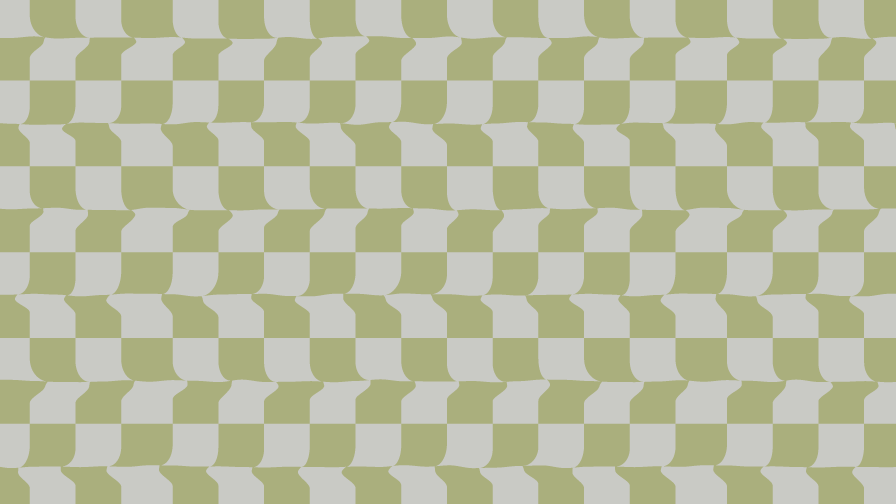
This pattern is drawn by a WebGL 1 fragment shader. Its source:

```glsl
precision highp float;
uniform vec2 u_resolution;

// Lengths are fractions of the canvas height
#define GREEN vec3(0.667, 0.686, 0.490)
#define GREY vec3(0.788, 0.792, 0.773)
#define COLUMNS 12.0
#define COLUMN_WIDTH 0.0907
#define PERIOD 1.0998
#define FIRST_EDGE 0.3426
#define BAND_HEIGHT 0.1703
#define FIRST_SEAM 0.0745
#define BEND 0.0265
#define REACH 0.040
#define WAVE 0.0032
#define SAMPLES 4

float hash(vec2 p) {
  vec3 q = fract(vec3(p.xyx) * vec3(0.1031, 0.1030, 0.0973));
  q += dot(q, q.yzx + 33.33);
  return fract((q.x + q.y) * q.z);
}

// Small waviness of a seam, repeating with the column group
float seamOffset(float x, float seam) {
  float lattice = COLUMNS * 2.0;
  float u = fract((x - FIRST_EDGE) / PERIOD) * lattice;
  float i = floor(u);
  float a = hash(vec2(i, seam + 51.0));
  float b = hash(vec2(mod(i + 1.0, lattice), seam + 51.0));
  return WAVE * (mix(a, b, smoothstep(0.0, 1.0, u - i)) * 2.0 - 1.0);
}

// Sideways bend of a column edge at signed depth below its seam
float edgeBend(float column, float seam, float depth) {
  vec2 id = vec2(column, seam + 7.0);
  float bend = BEND * mix(0.85, 1.15, hash(id));
  float tip = bend * mix(0.65, 1.2, hash(id + 19.0));
  float reach = REACH * mix(0.85, 1.15, hash(id + 37.0));
  float direction = 1.0 - 2.0 * mod(seam, 2.0);
  float t = min(abs(depth) / reach, 1.0);

  // Round corner above the seam, hooked S-curve below it
  float corner = tip * (1.0 - sqrt(max(t * (2.0 - t), 0.0)));
  float lip = max(1.0 - t / 0.3, 0.0);
  float hook = bend * (1.0 - smoothstep(0.2, 1.0, t)) + (tip - bend) * lip * lip;
  return direction * (depth < 0.0 ? corner : hook);
}

// 1 inside a green cell, 0 inside a grey one
float checker(vec2 p) {
  float v = (1.0 - p.y - FIRST_SEAM) / BAND_HEIGHT;
  float seam = floor(v + 0.5);
  float depth = (v - seam) * BAND_HEIGHT - seamOffset(p.x, seam);

  // The last column of each group is wider
  float x = p.x - FIRST_EDGE;
  float group = floor(x / PERIOD);
  float column = min(floor((x - group * PERIOD) / COLUMN_WIDTH), COLUMNS - 1.0);
  float side = (mod(column, 2.0) < 0.5 ? 1.0 : -1.0) * (depth < 0.0 ? -1.0 : 1.0);

  // Flip the colour for every bent edge crossed
  for (int i = -1; i <= 2; i++) {
    float k = column + float(i);
    float wrap = floor((k + 0.5) / COLUMNS);
    k -= wrap * COLUMNS;
    float edge = (group + wrap) * PERIOD + k * COLUMN_WIDTH;
    side *= x < edge + edgeBend(k, seam, depth) ? -1.0 : 1.0;
  }
  return step(0.0, side);
}

void main() {
  // Supersampling smooths all edges
  float green = 0.0;
  for (int j = 0; j < SAMPLES; j++) {
    for (int i = 0; i < SAMPLES; i++) {
      vec2 offset = (vec2(float(i), float(j)) + 0.5) / float(SAMPLES) - 0.5;
      green += checker((gl_FragCoord.xy + offset) / u_resolution.y);
    }
  }
  green /= float(SAMPLES * SAMPLES);
  gl_FragColor = vec4(mix(GREY, GREEN, green), 1.0);
}
```
